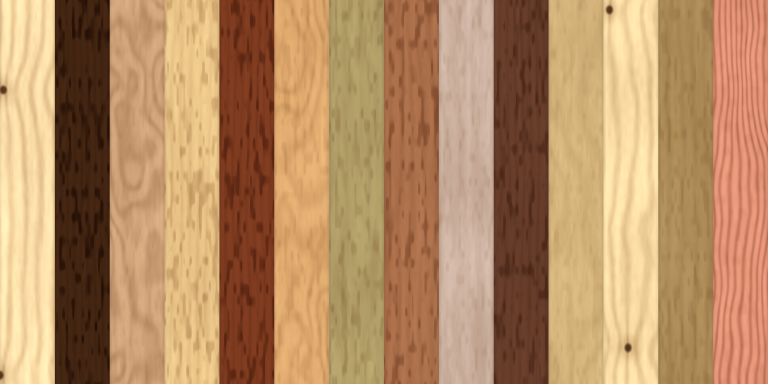
Give the GLSL for this texture, as a Shadertoy shader.

```glsl
// Fourteen upright planks of different woods, laid edge to edge.
// Each species has a base colour and grain settings; growth rings are contours
// of a warped field, over which fibres, pores, mottling and knots are added.

const int PLANKS = 14;
const float PLANK_LENGTH = 7.0; // in plank widths
const float TAU = 6.2832;

const vec3 WOOD[PLANKS] = vec3[PLANKS](
    vec3(0.98, 0.86, 0.65), vec3(0.24, 0.13, 0.06), vec3(0.80, 0.62, 0.46),
    vec3(0.88, 0.73, 0.50), vec3(0.46, 0.21, 0.11), vec3(0.86, 0.65, 0.42),
    vec3(0.68, 0.60, 0.39), vec3(0.64, 0.41, 0.27), vec3(0.79, 0.68, 0.61),
    vec3(0.38, 0.22, 0.15), vec3(0.82, 0.69, 0.47), vec3(0.97, 0.85, 0.63),
    vec3(0.66, 0.53, 0.33), vec3(0.85, 0.54, 0.43));

// Rings across the plank, waviness of the rings, ring contrast
const vec3 GRAIN[PLANKS] = vec3[PLANKS](
    vec3(3.5, 0.8, 0.13), vec3(8.0, 0.8, 0.12), vec3(2.0, 5.0, 0.13),
    vec3(6.0, 0.8, 0.05), vec3(7.0, 1.0, 0.10), vec3(1.5, 4.0, 0.09),
    vec3(3.0, 1.5, 0.06), vec3(5.0, 1.2, 0.07), vec3(3.0, 1.5, 0.05),
    vec3(7.0, 1.0, 0.09), vec3(2.0, 2.0, 0.05), vec3(3.0, 1.2, 0.12),
    vec3(4.0, 1.0, 0.06), vec3(8.0, 3.2, 0.24));

// Strength of the short dark pores
const float PORES[PLANKS] = float[PLANKS](
    0.02, 0.55, 0.05, 0.17, 0.36, 0.08, 0.12, 0.24, 0.07, 0.30, 0.05, 0.02, 0.09, 0.05);

// Plank index, then position across and along the plank
const vec3 KNOTS[4] = vec3[4](
    vec3(0.0, 0.06, 5.36), vec3(0.0, 0.0, 0.16),
    vec3(11.0, 0.11, 6.82), vec3(11.0, 0.45, 0.66));

float hash(vec2 p) {
    return fract(sin(dot(p, vec2(127.1, 311.7))) * 43758.55);
}

float noise(vec2 p) {
    vec2 i = floor(p), f = fract(p);
    f = f * f * (3.0 - 2.0 * f);
    return mix(mix(hash(i), hash(i + vec2(1, 0)), f.x),
               mix(hash(i + vec2(0, 1)), hash(i + vec2(1, 1)), f.x), f.y);
}

// Dark late-wood lines, centred near zero; bend pushes them around knots
float growthRings(vec2 p, float seed, vec2 shape, float bend) {
    float warp = noise(p * vec2(1.3, 0.6) + seed)
               + 0.25 * noise(p * vec2(3.0, 1.7) + seed + 40.0);
    float phase = shape.x * p.x + shape.y * warp + bend;
    return pow(0.5 + 0.5 * sin(TAU * phase), 2.0) - 0.375;
}

float poreDashes(vec2 p, float seed) {
    float dashes = noise(p * vec2(17.0, 4.5) + seed);
    return smoothstep(0.5, 0.9, dashes) - 0.25;
}

vec3 darken(vec3 color, float amount) {
    return color * (1.0 - amount * vec3(0.75, 1.0, 1.25));
}

// Wood colour at p, measured in plank widths from the plank's lower left corner
vec3 plankColor(int id, vec2 p) {
    float seed = float(id) * 17.3 + 5.0;
    vec3 grain = GRAIN[id];

    // Knots: a dark core, a golden halo and deflected rings
    float core = 0.0, halo = 0.0, bend = 0.0;
    for (int k = 0; k < 4; k++) {
        if (int(KNOTS[k].x) != id) continue;
        vec2 d = p - KNOTS[k].yz;
        float r = length(d * vec2(1.0, 0.8));
        core += 1.0 - smoothstep(0.03, 0.09, r);
        halo += exp(-r * r * 35.0);
        bend += sign(d.x) * (1.0 - exp(-abs(d.x) * 12.0)) * exp(-d.y * d.y * 5.0) * 0.6;
    }

    // Layers of shade, from coarse to fine
    float mottle = noise(p * vec2(1.6, 0.7) + seed + 90.0) - 0.5;
    float fibres = noise(p * vec2(14.0, 0.8) + seed + 60.0) - 0.5;
    float fine = noise(p * vec2(26.0, 7.0) + seed + 30.0) - 0.5;
    float shade = grain.z * growthRings(p, seed, grain.xy, bend)
                + PORES[id] * poreDashes(p, seed)
                + 0.08 * mottle + 0.07 * fibres + 0.04 * fine + 0.2 * halo;
    vec3 color = darken(WOOD[id], shade);

    // Slightly worn, darker long edges
    float edge = min(p.x, 1.0 - p.x);
    color *= 1.0 - 0.08 * (1.0 - smoothstep(0.0, 0.06, edge));
    return mix(color, vec3(0.25, 0.13, 0.06), 0.85 * min(core, 1.0));
}

void mainImage(out vec4 fragColor, in vec2 fragCoord) {
    vec2 p = fragCoord / iResolution.xy * vec2(float(PLANKS), PLANK_LENGTH);
    float pixel = float(PLANKS) / iResolution.x;

    // Blend the two planks that meet at the nearest joint
    float joint = floor(p.x + 0.5);
    int left = max(int(joint) - 1, 0);
    int right = min(int(joint), PLANKS - 1);
    vec3 leftColor = plankColor(left, p - vec2(float(left), 0.0));
    vec3 rightColor = plankColor(right, p - vec2(float(right), 0.0));
    float side = clamp((p.x - joint) / pixel + 0.5, 0.0, 1.0);

    fragColor = vec4(mix(leftColor, rightColor, side), 1.0);
}
```
